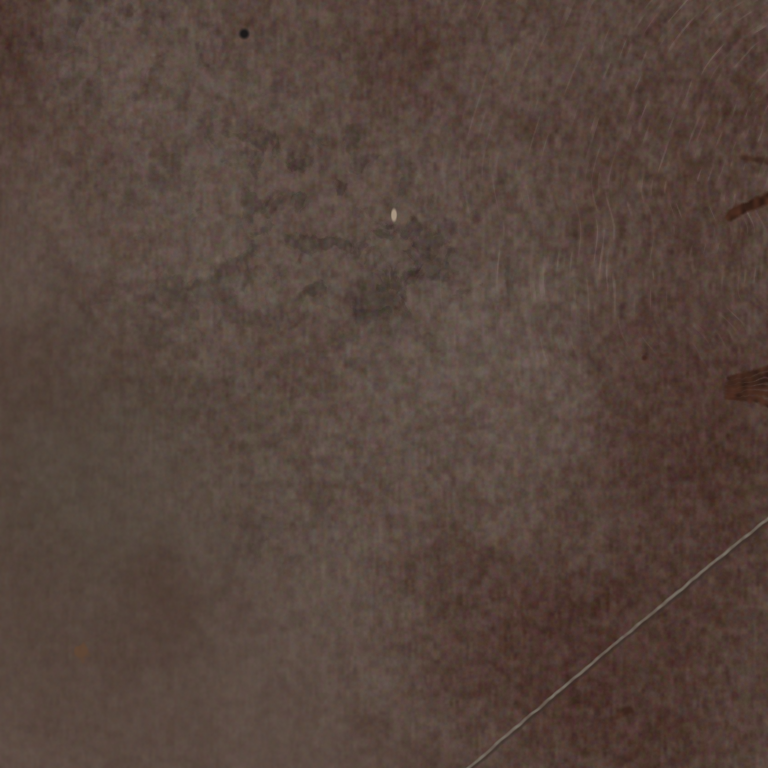
Write a Shadertoy shader that draws this texture.

```glsl
const vec3 UMBER = vec3(0.342, 0.275, 0.243);
const vec3 PALE_DUST = vec3(0.388, 0.330, 0.297);
const vec3 OLIVE_GREY = vec3(0.318, 0.276, 0.238);
const vec3 RED_BROWN = vec3(0.285, 0.198, 0.170);
const vec3 SOOT = vec3(0.215, 0.180, 0.160);
const vec3 RUST = vec3(0.225, 0.125, 0.085);
const vec3 SCRATCH = vec3(0.470, 0.445, 0.400);

float hash(vec2 p) {
    vec3 q = fract(p.xyx * 0.1031);
    q += dot(q, q.yzx + 33.33);
    return fract((q.x + q.y) * q.z);
}

float noise(vec2 p) {
    vec2 i = floor(p), f = fract(p);
    f = f * f * (3.0 - 2.0 * f);
    return mix(mix(hash(i), hash(i + vec2(1, 0)), f.x),
               mix(hash(i + vec2(0, 1)), hash(i + vec2(1, 1)), f.x), f.y);
}

float fbm(vec2 p) {
    float sum = 0.0, amp = 0.5;
    for (int i = 0; i < 5; i++) {
        sum += amp * noise(p);
        p = mat2(1.6, 1.2, -1.2, 1.6) * p + 17.3;
        amp *= 0.5;
    }
    return sum / 0.97;
}

vec2 warp(vec2 p, float scale, float amount) {
    return p + amount * (vec2(fbm(p * scale), fbm(p * scale + 31.0)) - 0.5);
}

// Soft elliptical patch, 1 at its centre
float patchAt(vec2 p, vec2 centre, vec2 radius) {
    vec2 d = (p - centre) / radius;
    return exp(-dot(d, d));
}

float segment(vec2 p, vec2 a, vec2 b) {
    vec2 ab = b - a;
    return length(p - a - ab * clamp(dot(p - a, ab) / dot(ab, ab), 0.0, 1.0));
}

float stroke(float dist, float halfWidth, float blur) {
    return 1.0 - smoothstep(halfWidth - blur, halfWidth + blur, dist);
}

// Fine wear following circles around a point, centred on zero
float arcWear(vec2 p, vec2 centre, float density) {
    vec2 d = p - centre;
    float angle = atan(d.y, -d.x);
    float radius = length(d) + 0.02 * noise(vec2(angle * 7.0 + 20.0, 4.0));
    float fine = noise(vec2(radius * density, angle * 14.0 + 40.0));
    float broad = noise(vec2(radius * density * 0.45, angle * 9.0 + 70.0));
    return 0.6 * fine + 0.4 * broad - 0.5 + 0.7 * smoothstep(0.72, 0.98, fine);
}

vec3 groundColor(vec2 p) {
    vec2 w = warp(p, 5.0, 0.09);
    float cloud = 0.6 * fbm(p * 6.0 + 8.0) + 0.4 * fbm(p * 19.0) - 0.5;
    float olive = patchAt(w, vec2(0.14, 0.38), vec2(0.28, 0.22));
    float pale = 0.65 * patchAt(w, vec2(0.22, 0.66), vec2(0.18, 0.15))
               + 0.65 * patchAt(w, vec2(0.62, 0.54), vec2(0.26, 0.20))
               + 0.55 * patchAt(w, vec2(0.18, 0.90), vec2(0.20, 0.12))
               + 0.5 * patchAt(w, vec2(0.40, 0.16), vec2(0.14, 0.20))
               + 0.5 * patchAt(w, vec2(0.66, 0.92), vec2(0.08, 0.10));
    float red = 0.75 * patchAt(w, vec2(0.72, 0.16), vec2(0.20, 0.14))
              + 0.75 * patchAt(w, vec2(0.93, 0.40), vec2(0.13, 0.18))
              + 0.4 * patchAt(w, vec2(0.92, 0.78), vec2(0.22, 0.28))
              + 0.5 * patchAt(w, vec2(0.52, 0.92), vec2(0.06, 0.09))
              + 0.7 * patchAt(w, vec2(0.0, 0.93), vec2(0.05, 0.10))
              + 0.5 * patchAt(w, vec2(0.95, 0.05), vec2(0.20, 0.14))
              + 0.35 * patchAt(w, vec2(0.20, 0.23), vec2(0.07, 0.06));
    vec3 color = mix(UMBER, OLIVE_GREY, 0.8 * olive);
    color = mix(color, PALE_DUST, clamp(pale + 1.2 * cloud, 0.0, 1.0));
    return mix(color, RED_BROWN, clamp(red - cloud, 0.0, 0.9));
}

// Ragged dark stains, denser in the upper middle
float stains(vec2 p) {
    vec2 w = warp(p, 24.0, 0.05);
    float zone = patchAt(p, vec2(0.50, 0.66), vec2(0.18, 0.10))
               + 0.8 * patchAt(p, vec2(0.38, 0.80), vec2(0.15, 0.08))
               + 0.7 * patchAt(p, vec2(0.14, 0.95), vec2(0.17, 0.09))
               + 0.45 * patchAt(p, vec2(0.20, 0.64), vec2(0.16, 0.14))
               + 0.5 * patchAt(p, vec2(0.35, 0.26), vec2(0.05, 0.09));
    float flecks = smoothstep(0.50, 0.68, fbm(w * 34.0 + 5.0)) * min(zone, 1.0);
    float blot = patchAt(w, vec2(0.485, 0.61), vec2(0.034, 0.030))
               + 0.8 * patchAt(w, vec2(0.565, 0.655), vec2(0.040, 0.025));
    return clamp(0.5 * flecks + 0.45 * blot * (0.5 + fbm(p * 50.0)), 0.0, 0.75);
}

// Short rust strokes and a frayed tuft at the right edge
float rustMarks(vec2 p) {
    vec2 q = warp(p, 45.0, 0.012);
    float mark = stroke(segment(q, vec2(0.952, 0.717), vec2(1.01, 0.750)), 0.006, 0.003);
    mark = max(mark, 0.6 * stroke(segment(q, vec2(0.967, 0.797), vec2(1.0, 0.790)), 0.004, 0.003));
    mark = max(mark, 0.7 * stroke(segment(q, vec2(0.806, 0.069), vec2(0.818, 0.075)), 0.006, 0.004));
    mark = max(mark, 0.5 * stroke(segment(q, vec2(0.812, 0.008), vec2(0.832, 0.024)), 0.006, 0.005));
    for (int i = 0; i < 6; i++) {
        float spread = float(i) / 5.0 - 0.5;
        vec2 root = vec2(0.949, 0.496 + 0.022 * spread);
        vec2 tip = vec2(1.01, 0.499 + 0.052 * spread);
        mark = max(mark, 0.85 * stroke(segment(q, root, tip), 0.0035, 0.0025));
    }
    return mark;
}

void mainImage(out vec4 fragColor, in vec2 fragCoord) {
    vec2 p = fragCoord / iResolution.xy;
    vec3 color = mix(groundColor(p), SOOT, stains(p));

    // Grain, vertical fibres and colour speckle, calmer at lower left
    float rough = 0.4 + 0.6 * smoothstep(0.1, 0.5, p.x + 0.7 * p.y - 0.25);
    float grain = fbm(p * 95.0) - 0.5;
    float fibre = noise(p * vec2(240.0, 70.0)) - 0.5;
    vec3 speckle = vec3(noise(p * 210.0), noise(p * 210.0 + 51.0), noise(p * 210.0 + 97.0)) - 0.5;
    color += rough * (0.115 * grain + 0.035 * fibre + 0.040 * speckle);

    // Circular wear in the upper right
    float wearZone = smoothstep(0.48, 0.70, p.x) * smoothstep(0.42, 0.70, p.y);
    color += 0.075 * wearZone * arcWear(p, vec2(1.25, 0.70), 230.0) * (0.2 + fbm(p * 12.0));

    // Long pale scratch with a dark lower lip
    float along = (p.x - 0.61) / 0.39;
    float side = (p.y - 0.325 * along - 0.010 * along * (1.0 - along)) * 0.77;
    side += 0.0015 * (noise(p * 90.0) - 0.5);
    color = mix(color, SOOT, 0.6 * stroke(abs(side + 0.0035), 0.002, 0.002));
    color = mix(color, SCRATCH, (0.5 + 0.5 * noise(p * 150.0)) * stroke(abs(side), 0.0018, 0.0014));

    // Rust, pit and small chips
    color = mix(color, RUST * (0.6 + 0.8 * noise(p * 130.0)), 0.85 * rustMarks(p));
    color = mix(color, vec3(0.11, 0.10, 0.10), stroke(length(p - vec2(0.318, 0.956)), 0.006, 0.003));
    color = mix(color, RUST, 0.7 * stroke(length(p - vec2(0.839, 0.534)), 0.003, 0.002));
    color = mix(color, vec3(0.66, 0.59, 0.51), stroke(length((p - vec2(0.513, 0.720)) * vec2(2.2, 1.0)), 0.008, 0.003));
    float chip = length(p - vec2(0.104, 0.150)) + 0.016 * (noise(p * 110.0) - 0.5);
    color = mix(color, vec3(0.40, 0.28, 0.19), 0.6 * stroke(chip, 0.008, 0.003));
    fragColor = vec4(color, 1.0);
}
```
